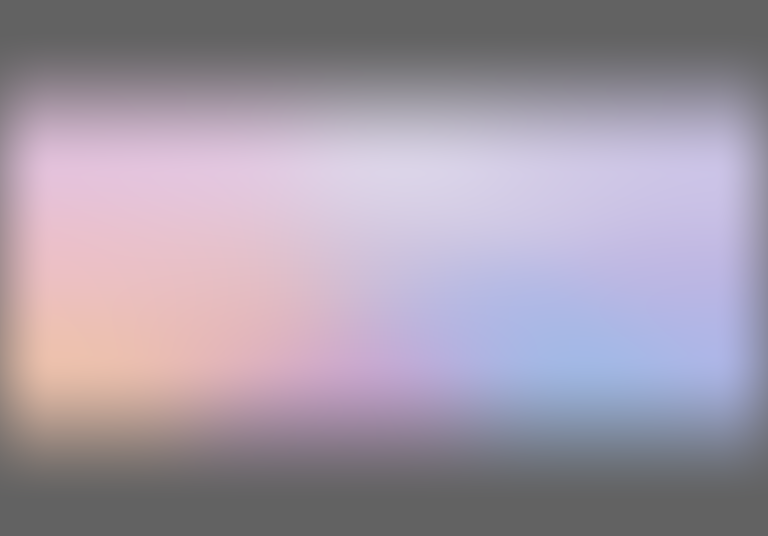
This background is drawn by a WebGL 2 fragment shader. Its source:

```glsl
#version 300 es
precision highp float;
// A soft pastel mesh gradient that fades into grey at its borders.

uniform vec2 u_resolution;
out vec4 fragColor;

const vec3 BORDER_GREY = vec3(0.383);
const vec2 GLOW_SPREAD = vec2(0.105, 0.085);  // radius of each colour glow
const vec2 BOTTOM_FADE = vec2(0.055, 0.34);   // start and end of each fade
const vec2 TOP_FADE = vec2(0.05, 0.33);
const vec2 SIDE_FADE = vec2(-0.065, 0.07);

// Glow centres, in fractions of the canvas: upper, middle, then lower band.
const int GLOW_COUNT = 15;
const vec2 GLOW_CENTRE[GLOW_COUNT] = vec2[](
    vec2(0.06, 0.70), vec2(0.27, 0.68), vec2(0.52, 0.67),
    vec2(0.73, 0.65), vec2(0.94, 0.66),
    vec2(0.07, 0.52), vec2(0.28, 0.52), vec2(0.50, 0.52), vec2(0.88, 0.50),
    vec2(0.08, 0.34), vec2(0.33, 0.39), vec2(0.475, 0.30),
    vec2(0.61, 0.41), vec2(0.76, 0.30), vec2(0.95, 0.36));
const vec3 GLOW_COLOUR[GLOW_COUNT] = vec3[](
    vec3(0.89, 0.76, 0.87), vec3(0.89, 0.78, 0.89), vec3(0.875, 0.855, 0.925),
    vec3(0.82, 0.79, 0.90), vec3(0.80, 0.77, 0.91),
    vec3(0.93, 0.75, 0.78), vec3(0.91, 0.76, 0.79), vec3(0.81, 0.76, 0.86),
    vec3(0.75, 0.71, 0.88),
    vec3(0.93, 0.76, 0.67), vec3(0.91, 0.72, 0.70), vec3(0.79, 0.63, 0.82),
    vec3(0.67, 0.72, 0.91), vec3(0.61, 0.73, 0.90), vec3(0.69, 0.71, 0.91));

// Blend of all glows, weighted by a Gaussian of their distance.
vec3 meshColour(vec2 uv) {
    vec3 colourSum = vec3(0.0);
    float weightSum = 0.0;
    for (int i = 0; i < GLOW_COUNT; i++) {
        vec2 offset = (uv - GLOW_CENTRE[i]) / GLOW_SPREAD;
        float weight = exp(-0.5 * dot(offset, offset));
        colourSum += weight * GLOW_COLOUR[i];
        weightSum += weight;
    }
    return colourSum / weightSum;
}

float fadeIn(vec2 range, float distanceToEdge) {
    return smoothstep(range.x, range.y, distanceToEdge);
}

// One inside the panel, falling to zero at its blurred borders.
float panelMask(vec2 uv) {
    float vertical = fadeIn(BOTTOM_FADE, uv.y) * fadeIn(TOP_FADE, 1.0 - uv.y);
    float horizontal = fadeIn(SIDE_FADE, min(uv.x, 1.0 - uv.x));
    return vertical * horizontal;
}

void main() {
    vec2 uv = gl_FragCoord.xy / u_resolution;
    fragColor = vec4(mix(BORDER_GREY, meshColour(uv), panelMask(uv)), 1.0);
}
```
